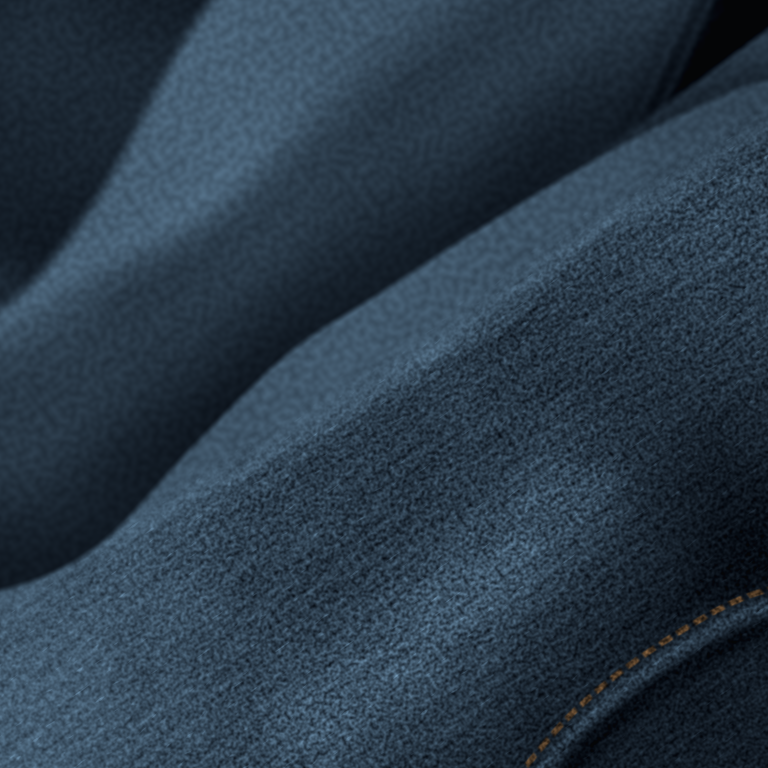
Give the GLSL for this texture, as a Shadertoy shader.

```glsl
// Draws softly lit folds of blue denim with woven grain and a stitched seam.

const vec3 SHADOW = vec3(0.05, 0.08, 0.115);
const vec3 LIGHT = vec3(0.34, 0.455, 0.55);
const vec3 THREAD = vec3(0.42, 0.30, 0.18);
const float CONTRAST = 1.42;
const float MID_SHADE = 0.33;
const float WEAVE_ANGLE = 0.62;
const float GRAIN_SCALE = 160.0;
const float SHARP_GRAIN = 0.60;
const float SOFT_GRAIN = 0.20;
const float STREAK_GAIN = 0.23;
const float FLECK_GAIN = 0.45;
const float STITCH_LENGTH = 0.026;
const float STITCH_RADIUS = 0.0055;

// Fold heights at nine evenly spaced positions from left to right.
const float FRONT_EDGE[9] = float[9](0.232, 0.288, 0.418, 0.540, 0.622, 0.703, 0.778, 0.845, 0.896);
const float FRONT_RIDGE[9] = float[9](0.215, 0.288, 0.357, 0.424, 0.503, 0.585, 0.680, 0.758, 0.830);
const float REAR_EDGE[9] = float[9](0.598, 0.742, 0.965, 1.13, 1.30, 1.45, 1.60, 1.75, 1.90);
const float REAR_RIDGE[9] = float[9](0.583, 0.652, 0.715, 0.822, 0.930, 1.03, 1.11, 1.18, 1.25);
const float SEAM[9] = float[9](-0.60, -0.50, -0.40, -0.27, -0.16, -0.065, 0.076, 0.171, 0.232);

vec2 hashGradient(ivec2 cell) {
    uvec2 u = uvec2(cell) * uvec2(1597334673u, 3812015801u);
    uint h = (u.x ^ u.y) * 1597334673u;
    h = (h ^ (h >> 15)) * 2246822519u;
    float a = float(h >> 8) / 16777216.0 * 6.28319;
    return vec2(cos(a), sin(a));
}

float gradientNoise(vec2 p) {
    ivec2 i = ivec2(floor(p));
    vec2 f = fract(p);
    vec2 w = f * f * f * (f * (f * 6.0 - 15.0) + 10.0);
    float a = dot(hashGradient(i), f);
    float b = dot(hashGradient(i + ivec2(1, 0)), f - vec2(1, 0));
    float c = dot(hashGradient(i + ivec2(0, 1)), f - vec2(0, 1));
    float d = dot(hashGradient(i + ivec2(1, 1)), f - vec2(1, 1));
    return mix(mix(a, b, w.x), mix(c, d, w.x), w.y);
}

// Catmull-Rom curve through the given heights.
float curve(float x, float h[9]) {
    float s = clamp(x, 0.0, 0.9999) * 8.0;
    int i = int(s);
    float t = fract(s);
    float a = h[max(i - 1, 0)], b = h[i], c = h[i + 1], d = h[min(i + 2, 8)];
    return b + 0.5 * t * (c - a + t * (2.0 * a - 5.0 * b + 4.0 * c - d + t * (3.0 * (b - c) + d - a)));
}

// Approximate signed distance, positive above the curve.
float above(vec2 p, float h[9]) {
    float x = clamp(p.x, 0.01, 0.99);
    float slope = (curve(x + 0.01, h) - curve(x - 0.01, h)) / 0.02;
    return (p.y - curve(p.x, h)) / sqrt(1.0 + slope * slope);
}

float segmentDistance(vec2 p, vec2 a, vec2 b) {
    vec2 d = b - a;
    return length(p - a - d * clamp(dot(p - a, d) / dot(d, d), 0.0, 1.0));
}

float bell(float d, float radius) {
    return exp(-d * d / (radius * radius));
}

// Brightness of the out-of-focus cloth behind the front fold.
float rearShade(vec2 p, float frontDist) {
    float back = 0.11 + 0.14 * bell(length(p - vec2(0.07, 0.93)), 0.17)
               + 0.10 * bell(length(p - vec2(0.0, 0.63)), 0.04);

    float ridgeDist = above(p, REAR_RIDGE);
    float t = -ridgeDist / max(frontDist - ridgeDist, 0.05);
    float leg = 0.63 - 0.28 * smoothstep(-0.12, 0.27, t) - 0.24 * smoothstep(0.40, 1.0, t);
    leg -= 0.40 * max(p.x - 0.30, 0.0) * smoothstep(0.35, -0.1, t);
    leg += 0.05 * bell(ridgeDist - 0.008, 0.018) * smoothstep(0.45, 0.25, p.x);
    float shade = mix(back, leg, smoothstep(0.012, -0.014, above(p, REAR_EDGE)));

    // Dark gap with a faint inner seam at the far right
    float gap = p.x - 0.925 + 0.45 * (1.0 - p.y);
    shade = mix(shade, -0.15, smoothstep(-0.07, 0.06, gap));
    shade += 0.11 * (bell(gap, 0.007) + 0.6 * bell(gap + 0.025, 0.007));

    float foldDist = (p.y - 0.79 - 0.75 * (p.x - 0.768)) * 0.8;
    float fold = 0.20 + 0.15 * smoothstep(0.0, 0.05, frontDist);
    return mix(shade, fold, smoothstep(0.007, -0.007, foldDist) * smoothstep(0.70, 0.78, p.x));
}

// Brightness of the front fold, with its worn streak and shaded hollow.
float frontShade(vec2 p, float ridgeDist, float seamDist) {
    float body = 0.34 + 0.25 * smoothstep(0.50, 0.0, p.x);
    body += 0.20 * bell(segmentDistance(p, vec2(0.42, 0.06), vec2(0.76, 0.36)), 0.07);
    body += 0.07 * bell(length(p - vec2(0.95, 0.72)), 0.13);
    body -= 0.23 * bell(length((p - vec2(0.96, 0.35)) * vec2(0.8, 1.0)), 0.15);
    body -= 0.17 * bell(seamDist, 0.09);
    float band = 0.57 - 0.13 * smoothstep(0.6, 1.0, p.x);
    float shade = mix(body, band, smoothstep(-0.045, 0.012, ridgeDist));
    shade += 0.06 * bell(ridgeDist, 0.009);

    // Rolled hem strip and the dark panel beneath the seam
    float strip = 0.13 + 0.23 * bell(seamDist + 0.019, 0.010);
    float panel = 0.13 - 0.12 * bell(seamDist + 0.047, 0.018);
    float lower = mix(panel, strip, smoothstep(-0.040, -0.030, seamDist));
    return mix(lower, shade, smoothstep(-0.008, 0.002, seamDist));
}

void mainImage(out vec4 fragColor, in vec2 fragCoord) {
    vec2 p = fragCoord / iResolution.xy;
    float frontDist = above(p, FRONT_EDGE);
    float ridgeDist = above(p, FRONT_RIDGE);
    float seamDist = above(p, SEAM);
    float front = smoothstep(0.005, -0.006, frontDist);
    float shade = mix(rearShade(p, frontDist), frontShade(p, ridgeDist, seamDist), front);
    shade = MID_SHADE + 0.02 + CONTRAST * (shade - MID_SHADE);

    // Woven grain and worn threads, sharpest below the front ridge
    float focus = front * smoothstep(0.05, -0.04, ridgeDist) * mix(0.65, 1.0, smoothstep(0.0, 0.4, p.x));
    float ca = cos(WEAVE_ANGLE), sa = sin(WEAVE_ANGLE);
    vec2 q = vec2(ca * p.x + sa * p.y, ca * p.y - sa * p.x);
    float fine = gradientNoise(q * GRAIN_SCALE * vec2(0.9, 1.1)) + 0.7 * gradientNoise(q * GRAIN_SCALE * 1.5 + 31.0);
    float soft = gradientNoise(q * GRAIN_SCALE * 0.6 + 77.0);
    float streak = gradientNoise(q * vec2(11.0, 95.0)) + 0.5 * gradientNoise(q * vec2(24.0, 150.0) + 9.0);
    float fleck = smoothstep(0.34, 0.65, gradientNoise(q * vec2(60.0, 170.0) + 53.0));
    float lit = 0.35 + 1.0 * clamp(shade, 0.0, 0.75);
    shade += lit * (mix(SOFT_GRAIN, SHARP_GRAIN, focus) * mix(soft, fine, focus)
           + STREAK_GAIN * mix(0.15, 1.0, focus) * streak + FLECK_GAIN * focus * fleck);
    shade += 0.07 * gradientNoise(q * vec2(5.0, 11.0));

    vec3 color = max(mix(SHADOW, LIGHT, shade), vec3(0.015, 0.02, 0.025));

    // Seam stitches
    float along = abs(fract(dot(p, vec2(0.8, 0.6)) / STITCH_LENGTH) - 0.5);
    float stitch = smoothstep(STITCH_RADIUS, 0.4 * STITCH_RADIUS, abs(seamDist)) * smoothstep(0.44, 0.24, along);
    color = mix(color, THREAD * (0.85 + 0.7 * fine), 0.85 * stitch);
    fragColor = vec4(color, 1.0);
}
```
